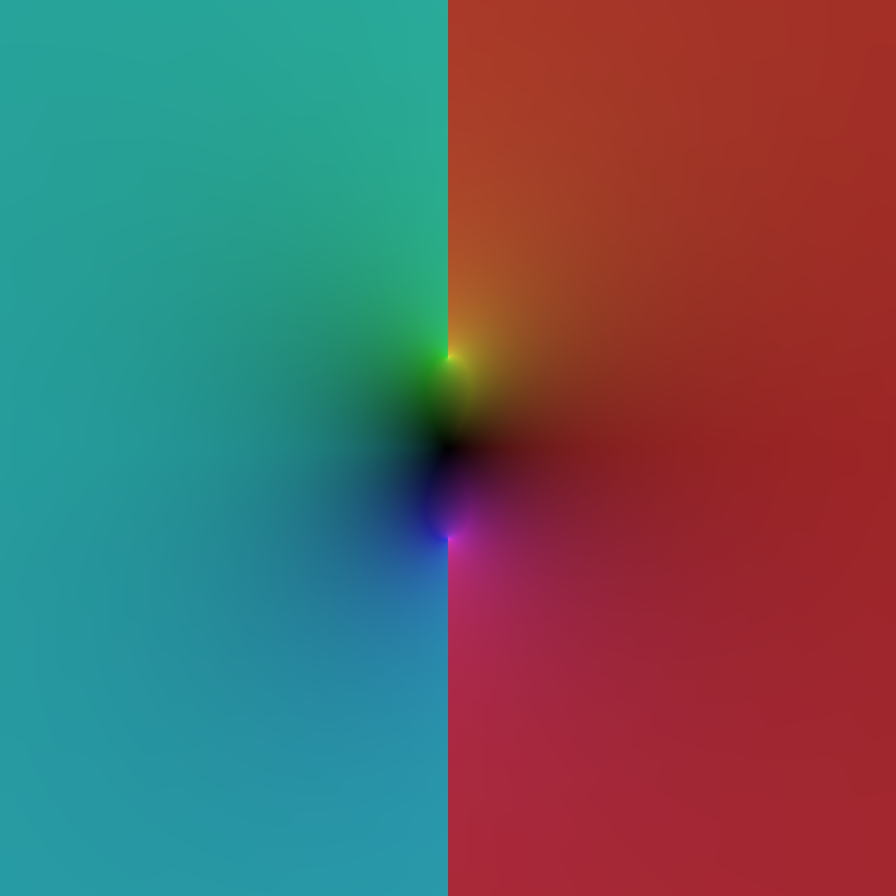
Give the GLSL for this background, as a Shadertoy shader.

```glsl
// Domain colouring of the complex arctangent, with its two branch cuts.

const float TAU = 6.2831853;

// Principal arctangent of z; singular at +i and -i
vec2 complexAtan(vec2 z) {
    float toUpper = dot(z - vec2(0.0, 1.0), z - vec2(0.0, 1.0));
    float toLower = dot(z + vec2(0.0, 1.0), z + vec2(0.0, 1.0));
    return vec2(0.5 * atan(2.0 * z.x, 1.0 - dot(z, z)),
                0.25 * log(max(toLower, 1e-6) / max(toUpper, 1e-6)));
}

vec3 hsvToRgb(float hue, float saturation, float value) {
    vec3 ramp = abs(fract(hue + vec3(0.0, 2.0, 1.0) / 3.0) * 6.0 - 3.0) - 1.0;
    return value * mix(vec3(1.0), clamp(ramp, 0.0, 1.0), saturation);
}

// Argument sets the hue, modulus sets the brightness
vec3 domainColour(vec2 w) {
    float hue = atan(w.y, w.x + 1e-7) / TAU;
    return hsvToRgb(hue, 0.76, 1.0 - exp2(-length(w)));
}

void mainImage(out vec4 fragColor, in vec2 fragCoord) {
    // Four samples per pixel smooth the cuts
    vec3 colour = vec3(0.0);
    for (int i = 0; i < 4; i++) {
        vec2 offset = vec2(i % 2, i / 2) * 0.5 - 0.25;
        vec2 centred = fragCoord + offset - 0.5 * iResolution.xy;
        vec2 z = 10.0 * centred / iResolution.y;
        colour += 0.25 * domainColour(complexAtan(z));
    }
    fragColor = vec4(colour, 1.0);
}
```
